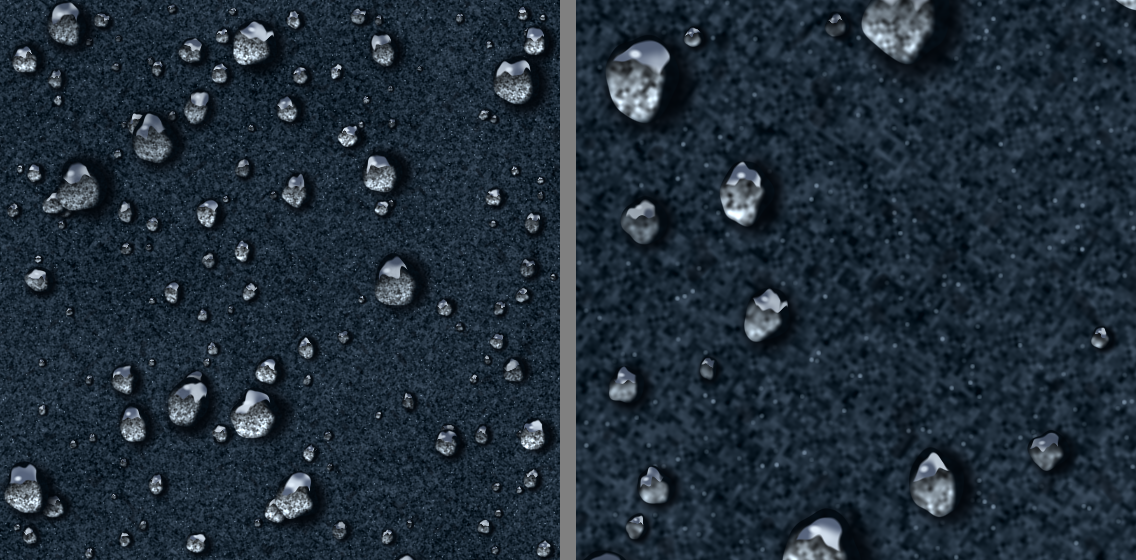
Left, the full canvas; right, a detail of the centre.
A WebGL 2 fragment shader for this texture:

```glsl
#version 300 es
precision highp float;

uniform vec2 u_resolution;
out vec4 fragColor;

const vec3 INK = vec3(0.006, 0.022, 0.042);
const vec3 SLATE_DARK = vec3(0.026, 0.078, 0.118);
const vec3 SLATE_LIGHT = vec3(0.188, 0.25, 0.312);
const vec3 SILVER = vec3(0.70, 0.76, 0.81);
const vec3 SKY = vec3(0.46, 0.53, 0.66);
const vec3 GLINT = vec3(0.88, 0.93, 0.98);

float hash(vec2 p) {
    vec3 h = fract(p.xyx * 0.1031);
    h += dot(h, h.yzx + 33.33);
    return fract((h.x + h.y) * h.z);
}

vec2 hash2(vec2 p) {
    return vec2(hash(p + 17.3), hash(p + 71.9));
}

float noise(vec2 p) {
    vec2 i = floor(p), f = fract(p);
    f = f * f * (3.0 - 2.0 * f);
    float low = mix(hash(i), hash(i + vec2(1, 0)), f.x);
    float high = mix(hash(i + vec2(0, 1)), hash(i + vec2(1, 1)), f.x);
    return mix(low, high, f.y);
}

vec2 rotate(vec2 p, float angle) {
    float c = cos(angle), s = sin(angle);
    return vec2(c * p.x - s * p.y, s * p.x + c * p.y);
}

// Falls from 1 to 0 as x rises through edge, over a given softness
float below(float x, float edge, float soft) {
    return 1.0 - smoothstep(edge - soft, edge + soft, x);
}

// Felt-like surface with fine relief and sparse bright flecks
vec3 slate(vec2 uv, float grain) {
    float broad = noise(uv * 6.0) - 0.5;
    float fibre = noise(rotate(uv, 0.4) * vec2(95.0, 125.0)) - 0.5;
    float tone = 0.47 + 1.75 * (grain - 0.5) + 0.35 * fibre + 0.25 * broad;
    vec3 color = mix(SLATE_DARK, SLATE_LIGHT, clamp(tone, -0.3, 1.5));
    float pit = smoothstep(0.80, 0.95, noise(rotate(uv, 0.9) * 70.0 + 9.0));
    color = mix(color, INK, 0.4 * pit);

    vec2 cell = floor(uv * 240.0);
    vec2 offset = fract(uv * 240.0) - mix(vec2(0.3), vec2(0.7), hash2(cell));
    float fleck = step(0.95, hash(cell + 5.0)) * below(length(offset), 0.3, 0.2);
    return color + fleck * vec3(0.27, 0.29, 0.31) * hash(cell + 31.0);
}

// One drop in its own space, where the outline lies near radius 1
vec3 addDrop(vec3 color, vec2 q, float seed, float soft, float grain, float size) {
    float shade = below(length(q - vec2(0.22, -0.18)), 1.15, 0.42);
    color = mix(color, INK, 0.95 * shade);

    // Uneven, slightly tapering outline
    vec2 dir = q / (length(q) + 1e-4);
    float wobble = noise(dir * 1.5 + seed * 91.0) - 0.5;
    float taper = 1.0 - 0.22 * fract(seed * 37.0) * q.y;
    float edge = length(vec2(q.x / taper, q.y)) - 0.32 * wobble;
    float body = below(edge, 1.0, soft);

    // Dark shell around a grainy pool of transmitted light
    vec3 water = mix(INK, SLATE_DARK, 0.8 * grain);
    float pool = below(edge + 0.25 * q.x + 0.22 * q.y, 0.71, 0.13 + soft);
    float lift = smoothstep(0.55, -0.75, q.y);
    float power = mix(0.5, 1.0, fract(seed * 53.0)) * mix(0.8, 1.0, size);
    vec3 glow = SILVER * (0.25 + 0.85 * lift) * (0.15 + 1.6 * grain);
    water = mix(water, glow, pool * power);

    // Reflected window with a ragged lower border
    float ragged = 0.55 * (noise(q * vec2(3.2, 1.5) + seed * 67.0) - 0.5);
    float inside = below(edge + 0.55 * ragged, 0.83, soft + 0.02);
    float window = inside * smoothstep(-0.05, 0.05, q.y - 0.22 + ragged);
    window *= below(q.x + ragged, 0.58, 0.08);
    float sheen = smoothstep(0.25, 0.75, noise(q * 2.1 + seed * 29.0));
    vec3 reflection = mix(SKY * 0.75, GLINT, 0.9 * sheen);
    water = mix(water, reflection, window * mix(0.4, 1.0, power));

    // Small sparkle near the upper left
    float spark = below(length((q - vec2(-0.28, 0.48)) * vec2(1.0, 1.6)), 0.14, 0.06 + soft);
    water = mix(water, GLINT, spark * power);
    return mix(color, water, body);
}

// Jittered grid of drops; radii are fractions of the canvas
vec3 addLayer(vec3 color, vec2 uv, float cells, float chance, vec2 radii, float grain, float pixel) {
    vec2 home = floor(uv * cells);
    for (int y = -1; y <= 1; y++) {
        for (int x = -1; x <= 1; x++) {
            vec2 id = home + vec2(x, y);
            vec2 key = id + cells * 13.0;
            float cluster = 0.55 + 0.9 * noise(id * 3.2 / cells + 4.0);
            if (hash(key) > chance * cluster) continue;
            vec2 center = (id + mix(vec2(0.2), vec2(0.8), hash2(key))) / cells;
            float seed = hash(key + 41.0);
            float radius = mix(radii.x, radii.y, hash(key + 83.0));
            vec2 q = rotate(uv - center, 0.7 * (hash(key + 59.0) - 0.5)) / radius;
            q.y /= mix(0.90, 1.35, hash(key + 23.0));
            float size = smoothstep(0.005, 0.025, radius);
            color = addDrop(color, q, seed, pixel / radius, grain, size);
        }
    }
    return color;
}

void main() {
    vec2 uv = gl_FragCoord.xy / u_resolution;
    float pixel = 0.8 / min(u_resolution.x, u_resolution.y);
    float fine = noise(rotate(uv, 0.6) * 350.0 + 7.0);
    float grain = 0.4 * noise(rotate(uv, 0.25) * 210.0) + 0.6 * fine;

    vec3 color = slate(uv, grain);
    color = addLayer(color, uv, 21.0, 0.14, vec2(0.005, 0.008), grain, pixel);
    color = addLayer(color, uv, 12.0, 0.34, vec2(0.010, 0.016), grain, pixel);
    color = addLayer(color, uv, 7.0, 0.46, vec2(0.020, 0.027), grain, pixel);
    color = addLayer(color, uv, 5.0, 0.58, vec2(0.035, 0.044), grain, pixel);
    fragColor = vec4(clamp(color, 0.0, 1.0), 1.0);
}
```
